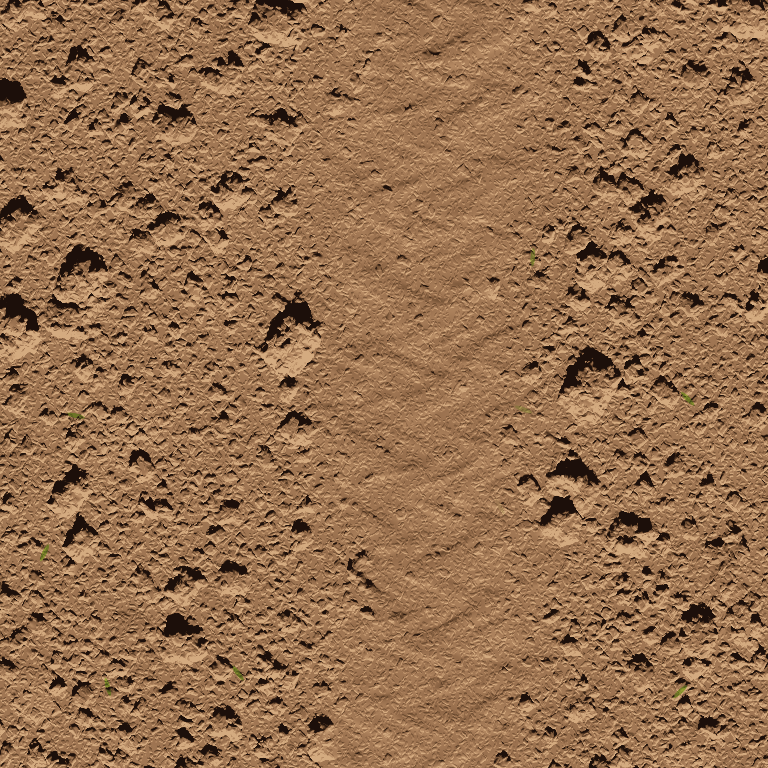
This texture is drawn by a three.js fragment shader. Its source:

```glsl
// Dry crumbly soil with a smoother wheel track, lit low from below so clods cast shadows upward.
varying vec2 vUv;

// Palette, from deep shadow to sunlit soil
const vec3 SHADOW_SOIL = vec3(0.11, 0.06, 0.04);
const vec3 DARK_SOIL   = vec3(0.28, 0.18, 0.11);
const vec3 BROWN_SOIL  = vec3(0.44, 0.31, 0.20);
const vec3 MID_SOIL    = vec3(0.58, 0.42, 0.29);
const vec3 TAN_SOIL    = vec3(0.70, 0.53, 0.38);
const vec3 PALE_SOIL   = vec3(0.83, 0.67, 0.50);
const vec3 SPROUT      = vec3(0.46, 0.49, 0.16);

// Grain sizes, as cells across the canvas
const float CLOD_CELLS   = 15.0;
const float LUMP_CELLS   = 34.0;
const float CRUMB_CELLS  = 78.0;
const float GRIT_CELLS   = 165.0;
const float SPROUT_CELLS = 5.0;
const float GRAIN_HEIGHT = 0.75;

// Light and tone
const vec2  TO_LIGHT       = vec2(0.08, -1.0);
const float LIGHT_SLOPE    = 0.8;
const float SLOPE_STEP     = 0.0016;
const float SLOPE_CONTRAST = 0.29;
const float TINT_CONTRAST  = 0.16;
const float BASE_TONE      = 0.67;
const float SHADOW_EDGE    = 0.0022;
const float GRIT_MEAN      = 0.0012;

// Wheel track
const float TRACK_CENTRE = 0.56;
const float TREAD_COUNT  = 9.0;
const float TREAD_HEIGHT = 0.0025;

vec4 hash4(vec2 p) {
  vec4 q = fract(p.xyxy * vec4(0.1031, 0.1030, 0.0973, 0.1099));
  q += dot(q, q.wzxy + 33.33);
  return fract((q.xxyz + q.yzzw) * q.zywx);
}

mat2 rotation(float a) {
  return mat2(cos(a), sin(a), -sin(a), cos(a));
}

// Slow layered sines, about -1 to 1
float patches(vec2 p) {
  return sin(p.x * 13.0 + 2.0 * sin(p.y * 9.0)) * 0.6
       * sin(p.y * 17.0 + 2.0 * sin(p.x * 11.0 + 1.0))
       + 0.4 * sin(p.x * 37.0 + 3.0 * sin(p.y * 29.0));
}

float trackOffset(vec2 p) {
  return abs(p.x - TRACK_CENTRE - 0.015 * sin(p.y * 8.0));
}

// 0 on the pressed track, 1 on loose soil
float roughness(vec2 p) {
  return smoothstep(0.06, 0.21, trackOffset(p) + 0.025 * patches(p * 1.7));
}

// Cellular layer of squarish domes: x = height, y = tint of the top grain
vec2 grains(vec2 p, float cells, float keep) {
  vec2 s = p * cells;
  vec2 top = vec2(0.0);
  for (int j = -1; j <= 1; j++) {
    for (int i = -1; i <= 1; i++) {
      vec2 cell = floor(s) + vec2(float(i), float(j));
      vec4 r = hash4(cell + cells * 7.0);
      float radius = mix(0.3, 0.6, r.z * r.z);
      vec2 q = rotation(r.w * 40.0) * (s - cell - 0.5 - 0.7 * (r.xy - 0.5));
      q *= vec2(0.88, 1.15) / radius;
      float d = mix(length(q), 1.1 * max(abs(q.x), abs(q.y)), 0.5);
      float rise = radius * (1.0 - d * d * d) * smoothstep(0.0, 0.06, keep - r.w);
      if (rise > top.x) top = vec2(rise, fract(r.z * 57.0) - 0.5);
    }
  }
  return vec2(top.x * GRAIN_HEIGHT / cells, top.y);
}

// Wobble that makes the outlines ragged
vec2 warp(vec2 p) {
  return p + 0.0016 * sin(p.yx * 213.0 + 3.0 * sin(p * 91.0))
           + 0.0007 * sin(p.yx * 571.0 + 2.0 * sin(p * 317.0));
}

vec2 coarseSoil(vec2 p) {
  float rough = roughness(p);
  float clump = patches(p * 2.3 + 4.0);
  vec2 w = warp(p);
  vec2 soil = grains(w, CLOD_CELLS, 0.22 * rough);
  soil += grains(w, LUMP_CELLS, 0.03 + rough * (0.29 + 0.14 * clump));
  soil += grains(w, CRUMB_CELLS, mix(0.22, 0.68, rough) + 0.1 * clump) * mix(0.6, 1.0, rough);
  float tread = sin(6.2832 * TREAD_COUNT * (p.y - 0.7 * trackOffset(p)) + 2.0 * clump);
  soil.x += TREAD_HEIGHT * (1.0 - rough) * tread;
  return soil;
}

vec2 fullSoil(vec2 p) {
  return coarseSoil(p) + grains(warp(p), GRIT_CELLS, 1.2) * mix(0.75, 1.0, roughness(p));
}

// March toward the light and keep the deepest cover
float castShadow(vec2 p, float height) {
  float cover = 0.0;
  float reach = 0.0022;
  for (int i = 0; i < 7; i++) {
    float blocker = coarseSoil(p + TO_LIGHT * reach).x + GRIT_MEAN;
    cover = max(cover, blocker - height - reach * LIGHT_SLOPE);
    reach *= 1.5;
  }
  return smoothstep(0.0, SHADOW_EDGE, cover);
}

vec3 soilColour(float tone) {
  float t = clamp(tone, 0.0, 1.0) * 5.0;
  vec3 c = mix(SHADOW_SOIL, DARK_SOIL, clamp(t, 0.0, 1.0));
  c = mix(c, BROWN_SOIL, clamp(t - 1.0, 0.0, 1.0));
  c = mix(c, MID_SOIL, clamp(t - 2.0, 0.0, 1.0));
  c = mix(c, TAN_SOIL, clamp(t - 3.0, 0.0, 1.0));
  return mix(c, PALE_SOIL, clamp(t - 4.0, 0.0, 1.0));
}

// A few tiny leaf slivers
float sprouts(vec2 p) {
  vec2 s = p * SPROUT_CELLS;
  vec4 r = hash4(floor(s) + 71.0);
  vec2 q = rotation(r.z * 6.2832) * (fract(s) - 0.25 - 0.5 * r.xy);
  float leaf = length(q * vec2(1.0, 4.0)) - 0.06;
  return (1.0 - smoothstep(-0.01, 0.01, leaf)) * step(r.w, 0.2) * roughness(p);
}

void main() {
  vec2 soil = fullSoil(vUv);
  float slope = (soil.x - fullSoil(vUv + TO_LIGHT * SLOPE_STEP).x) / SLOPE_STEP;
  float tone = BASE_TONE + SLOPE_CONTRAST * clamp(slope, -1.7, 1.3);
  tone += TINT_CONTRAST * soil.y + 0.03 * patches(vUv);
  float light = 1.0 - castShadow(vUv, soil.x);
  vec3 colour = mix(soilColour(tone * light), SPROUT * (0.4 + 0.8 * tone), sprouts(vUv) * light);
  gl_FragColor = vec4(colour, 1.0);
}
```
